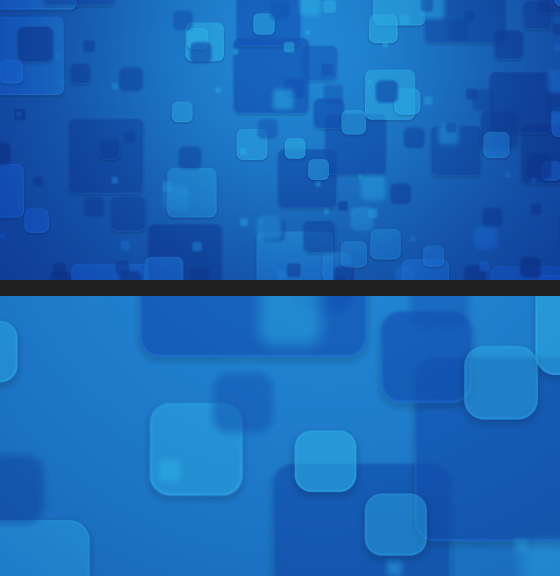
Top: the whole. Bottom: its middle third, enlarged.
Give the GLSL for this background, as a Shadertoy shader.

```glsl
// Translucent rounded squares floating over a blue radial glow.
// Each layer is a jittered grid of squares with its own size, softness and
// share of light tiles; tile tints follow the glow so the middle turns cyan.

#define GLOW_CENTER vec2(1.05, 0.83)
#define GLOW_FALLOFF 1.3
#define CORNER_RADIUS 0.024
#define LIGHT_ALPHA 0.58
#define DARK_ALPHA 0.64
#define RIM_WIDTH 0.0035
#define RIM_STRENGTH 0.07
#define SHADOW_STRENGTH 0.13

// Integer hash returning three values in 0..1
vec3 hash3(ivec3 key) {
    uvec3 v = uvec3(key + 64) * 1664525u + 1013904223u;
    v.x += v.y * v.z; v.y += v.z * v.x; v.z += v.x * v.y;
    v ^= v >> 16u;
    v.x += v.y * v.z; v.y += v.z * v.x; v.z += v.x * v.y;
    return vec3(v >> 8u) / 16777216.0;
}

float roundedSquare(vec2 p, float halfSize, float radius) {
    vec2 q = abs(p) - halfSize + radius;
    return length(max(q, 0.0)) + min(max(q.x, q.y), 0.0) - radius;
}

float glowAt(vec2 p) {
    vec2 d = p - GLOW_CENTER;
    return exp(-GLOW_FALLOFF * dot(d, d));
}

// Blend one tile over the colour, with a fine rim and a low shadow if sharp
vec3 drawTile(vec3 color, vec2 p, float halfSize, float blur, bool isLight, float glow, float opacity) {
    float radius = min(CORNER_RADIUS, 0.55 * halfSize);
    float soft = max(blur, 0.7 / iResolution.y);
    float d = roundedSquare(p, halfSize, radius);
    float cover = smoothstep(soft, -soft, d);
    float sharp = 1.0 - smoothstep(0.002, 0.006, blur);

    float below = roundedSquare(p + vec2(0.0, 0.004), halfSize, radius);
    float shadow = smoothstep(0.010, -0.004, below) * (1.0 - cover);
    color *= 1.0 - SHADOW_STRENGTH * sharp * shadow;

    vec3 lightTint = mix(vec3(0.06, 0.28, 0.76), vec3(0.17, 0.67, 0.88), smoothstep(0.0, 0.85, glow));
    vec3 darkTint = mix(vec3(0.04, 0.15, 0.47), vec3(0.07, 0.33, 0.71), glow);
    vec3 tint = isLight ? lightTint : darkTint;
    float alpha = (isLight ? LIGHT_ALPHA : DARK_ALPHA) * opacity;
    color = mix(color, tint, alpha * cover);

    float rim = cover * smoothstep(-RIM_WIDTH - soft, 0.0, d);
    float lowSide = mix(0.4, 1.0, smoothstep(halfSize, -halfSize, p.y));
    return color + RIM_STRENGTH * sharp * rim * lowSide * vec3(0.4, 0.9, 1.0);
}

// One jittered grid: at most one tile per cell, neighbours may overlap
vec3 drawLayer(vec3 color, vec2 p, int layer, float cell, vec2 sizeRange, float blur, float lightShare, float density) {
    float glow = glowAt(p);
    vec2 grid = p / cell + 0.37 * float(layer);
    ivec2 home = ivec2(floor(grid));
    for (int y = -1; y <= 1; y++)
    for (int x = -1; x <= 1; x++) {
        ivec2 id = home + ivec2(x, y);
        vec3 place = hash3(ivec3(id, layer));
        vec3 look = hash3(ivec3(id, layer + 20));
        if (look.x > density) continue;
        vec2 center = vec2(id) + 0.1 + 0.8 * place.xy;
        float size = mix(sizeRange.x, sizeRange.y, pow(place.z, 1.5));
        float opacity = mix(0.75, 1.1, look.z);
        color = drawTile(color, (grid - center) * cell, 0.5 * size, blur, look.y < lightShare, glow, opacity);
    }
    return color;
}

void mainImage(out vec4 fragColor, in vec2 fragCoord) {
    vec2 p = fragCoord / iResolution.y;

    // Background glow
    vec3 color = mix(vec3(0.05, 0.21, 0.57), vec3(0.13, 0.53, 0.83), glowAt(p));

    // Layers: cell, size range, blur, share of light tiles, density
    color = drawLayer(color, p, 1, 0.34, vec2(0.15, 0.30), 0.0, 0.50, 0.95);
    color = drawLayer(color, p, 2, 0.30, vec2(0.10, 0.14), 0.002, 0.35, 0.70);
    color = drawLayer(color, p, 3, 0.28, vec2(0.07, 0.095), 0.001, 0.85, 0.40);
    color = drawLayer(color, p, 4, 0.24, vec2(0.07, 0.09), 0.009, 0.06, 0.62);
    color = drawLayer(color, p, 5, 0.40, vec2(0.07, 0.09), 0.016, 1.00, 0.50);
    color = drawLayer(color, p, 6, 0.23, vec2(0.035, 0.05), 0.005, 0.25, 0.40);
    color = drawLayer(color, p, 7, 0.22, vec2(0.014, 0.038), 0.007, 1.00, 0.62);

    fragColor = vec4(clamp(color, 0.0, 1.0), 1.0);
}
```
